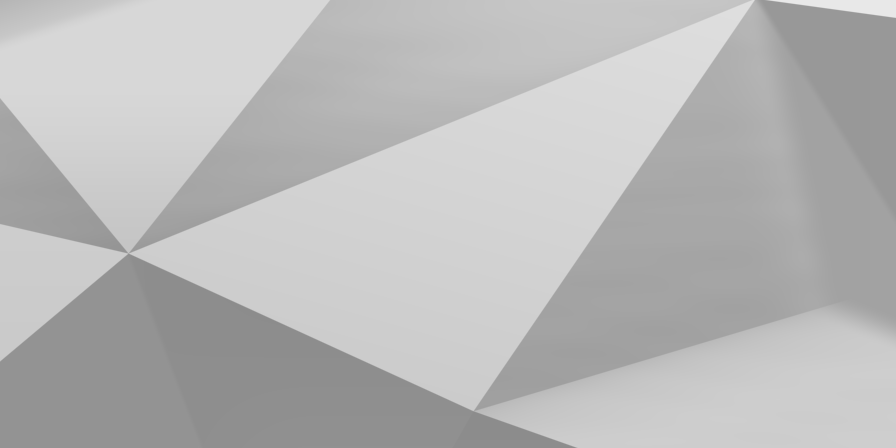
Give the GLSL for this background, as a Shadertoy shader.

```glsl
// Folded grey paper: flat triangular facets meeting at three corners.
// Each facet is a half-plane or an intersection of them, painted back to front
// with a linear shade; soft creases and faint layered sines add the paper feel.

// Signed distance to the line a-b, positive on the left when going from a to b.
float leftOf(vec2 p, vec2 a, vec2 b) {
    vec2 d = normalize(b - a);
    return d.x * (p.y - a.y) - d.y * (p.x - a.x);
}

// Antialiased coverage of a signed distance.
float cover(float d) {
    float w = 0.8 / iResolution.y;
    return smoothstep(-w, w, d);
}

// Faint streaks, warped by a slower wave.
float streaks(vec2 p) {
    float warp = sin(p.x * 5.0 + 2.0 * sin(p.y * 7.0));
    return sin(p.y * 43.0 - p.x * 9.0 + warp) * 0.6
         + sin(p.y * 81.0 + p.x * 6.0 - 2.0 * warp) * 0.4;
}

void mainImage(out vec4 fragColor, in vec2 fragCoord) {
    vec2 p = fragCoord / iResolution.y;

    // Corners shared by the facets
    vec2 hub = vec2(0.287, 0.434);
    vec2 peak = vec2(1.687, 1.003);
    vec2 foot = vec2(1.057, 0.082);
    vec2 ridge = vec2(1.849, 0.318);
    float wisps = streaks(p);

    // Large bright facet
    float shade = 0.815 + 0.07 * (p.y - 0.4) + 0.02 * (p.x - 0.9);

    // Upper middle facet, darker along its lower left
    float above = leftOf(p, hub, peak);
    float upper = mix(0.63, 0.785, smoothstep(0.1, 1.25, p.x * 0.6 + p.y * 0.55 - 0.2));
    upper += 0.007 * wisps - 0.025 * exp(-above * 25.0);
    shade = mix(shade, upper, cover(above));

    // Upper left facet with a shadowed corner
    float bright = 0.77 + 0.075 * smoothstep(0.4, 0.85, p.y);
    float corner = leftOf(p, vec2(0.0, 0.9), vec2(0.31, 1.0));
    bright -= 0.05 * smoothstep(-0.02, 0.02, corner) + 0.9 * max(corner, 0.0);
    shade = mix(shade, bright, cover(leftOf(p, hub, vec2(0.737, 1.0))));

    // Left dark wedge and the light one beneath it
    float leftSide = leftOf(p, hub, vec2(0.0, 0.781));
    float wedge = 0.625 - 0.1 * (p.x - 0.1) + 0.12 * (p.y - 0.6) + 0.007 * wisps;
    shade = mix(shade, wedge, cover(leftSide));
    float lowerLeft = min(leftSide, leftOf(p, hub, vec2(0.0, 0.5)));
    shade = mix(shade, 0.80 + 0.05 * (p.y - 0.4), cover(lowerLeft));

    // Right grey facet, folded twice from the peak
    float grey = 0.645 + 0.08 * (p.y - 0.4) + 0.006 * wisps;
    float fold = leftOf(p, vec2(1.84, 0.3), vec2(1.69, 1.0));
    grey += 0.025 * exp(-fold * fold * 150.0);
    grey = mix(grey, 0.635, smoothstep(0.03, -0.05, fold));
    float steep = leftOf(p, vec2(2.0, 0.505), peak);
    grey = mix(grey, 0.595, smoothstep(0.008, -0.012, steep));
    shade = mix(shade, grey, cover(leftOf(p, peak, foot)));

    // Pale sliver in the top right
    shade = mix(shade, 0.91, cover(leftOf(p, peak, vec2(2.0, 0.96))));

    // Lower right facet: crisp upper edge, blurred past the ridge
    float underRidge = leftOf(p, ridge, foot);
    float blur = smoothstep(-0.04, 0.04, leftOf(p, vec2(2.0, 0.255), ridge));
    float pale = 0.805 - 0.08 * exp(-max(underRidge, 0.0) * 20.0) + 0.004 * wisps;
    shade = mix(shade, pale, cover(underRidge) * blur);

    // Dark bottom facet with two faint creases
    float below = max(leftOf(p, foot, hub), leftOf(p, vec2(1.289, 0.0), foot));
    below = min(below, leftOf(p, hub, vec2(0.0, 0.193)));
    float crease = leftOf(p, vec2(0.451, 0.0), hub);
    float dark = 0.575 - 0.02 * smoothstep(0.006, -0.006, crease);
    dark += 0.06 * (0.2 - p.y) * smoothstep(0.3, 0.7, p.x);
    dark -= 0.015 * cover(leftOf(p, foot, vec2(1.01, 0.0)));
    shade = mix(shade, dark, cover(below));

    fragColor = vec4(vec3(shade), 1.0);
}
```
